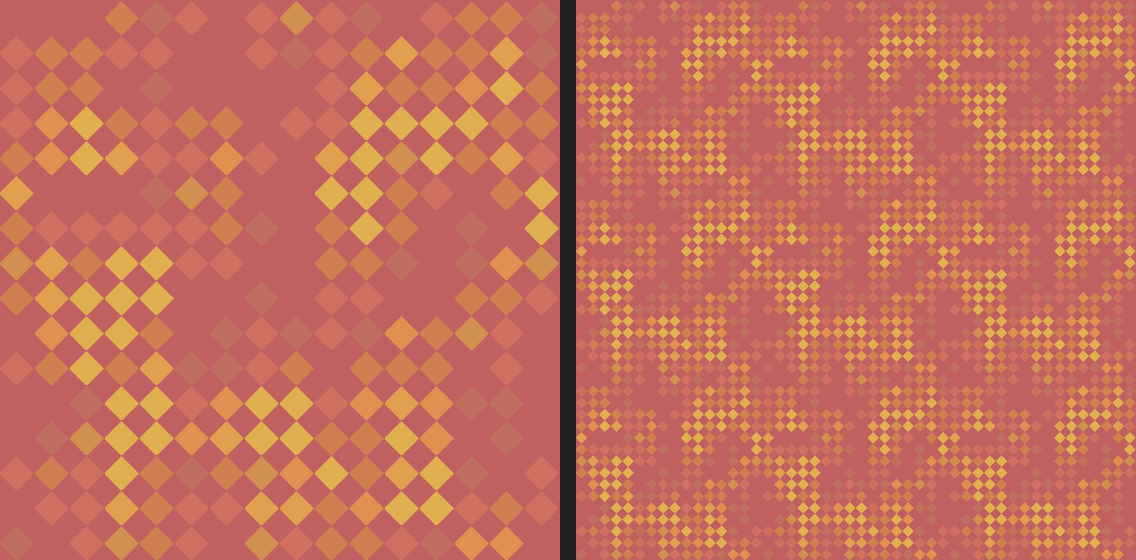
Left: one tile. Right: repeated 3 by 3.
A three.js fragment shader for this pattern:

```glsl
// A 16 by 16 grid of touching diamonds on dusty rose, tinted from rose to yellow.
// Wrapping value noise plus a per-cell hash gives each diamond a heat,
// and heat thresholds pick its flat colour, so warm cells gather in clumps.

varying vec2 vUv;

const float CELLS = 16.0;    // diamonds across and up
const float LATTICE = 8.0;   // noise lattice points per side
const float JITTER = 0.3;    // share of heat that is random per cell

const vec3 ROSE   = vec3(0.753, 0.376, 0.376);
const vec3 CLAY   = vec3(0.753, 0.440, 0.376);
const vec3 CORAL  = vec3(0.816, 0.440, 0.376);
const vec3 COPPER = vec3(0.816, 0.502, 0.314);
const vec3 OCHRE  = vec3(0.816, 0.565, 0.314);
const vec3 ORANGE = vec3(0.878, 0.565, 0.314);
const vec3 AMBER  = vec3(0.878, 0.627, 0.314);
const vec3 YELLOW = vec3(0.878, 0.690, 0.314);

float hash(vec2 p) {
  return fract(sin(dot(p, vec2(127.1, 311.7))) * 43758.5453);
}

// Value noise that repeats every "period" lattice points
float wrapNoise(vec2 p, float period) {
  vec2 i = floor(p);
  vec2 f = fract(p);
  vec2 s = f * f * (3.0 - 2.0 * f);
  vec2 lo = mod(i, period);
  vec2 hi = mod(i + 1.0, period);
  float bottom = mix(hash(lo), hash(vec2(hi.x, lo.y)), s.x);
  float top = mix(hash(vec2(lo.x, hi.y)), hash(hi), s.x);
  return mix(bottom, top, s.y);
}

float cellHeat(vec2 cell) {
  float clump = wrapNoise((cell + 0.5) * LATTICE / CELLS, LATTICE);
  return mix(clump, hash(cell + 37.0), JITTER);
}

// Flat colour bands; the coolest cells vanish into the ground
vec3 heatColour(float heat) {
  vec3 colour = ROSE;
  colour = mix(colour, CLAY, step(0.313, heat));
  colour = mix(colour, CORAL, step(0.357, heat));
  colour = mix(colour, COPPER, step(0.451, heat));
  colour = mix(colour, OCHRE, step(0.562, heat));
  colour = mix(colour, ORANGE, step(0.596, heat));
  colour = mix(colour, AMBER, step(0.634, heat));
  return mix(colour, YELLOW, step(0.680, heat));
}

// Signed distance to a diamond's slanted sides
float diamond(vec2 p, float radius) {
  return (abs(p.x) + abs(p.y) - radius) * 0.7071;
}

void main() {
  vec2 grid = vUv * CELLS;
  vec2 cell = mod(floor(grid), CELLS);
  float blur = 0.5 * max(fwidth(grid.x), fwidth(grid.y));

  // Slightly off centre, so the left and bottom tips are cut by the cell
  float edge = diamond(fract(grid) - 0.47, 0.5);
  float cover = 1.0 - smoothstep(-blur, blur, edge);

  gl_FragColor = vec4(mix(ROSE, heatColour(cellHeat(cell)), cover), 1.0);
}
```
